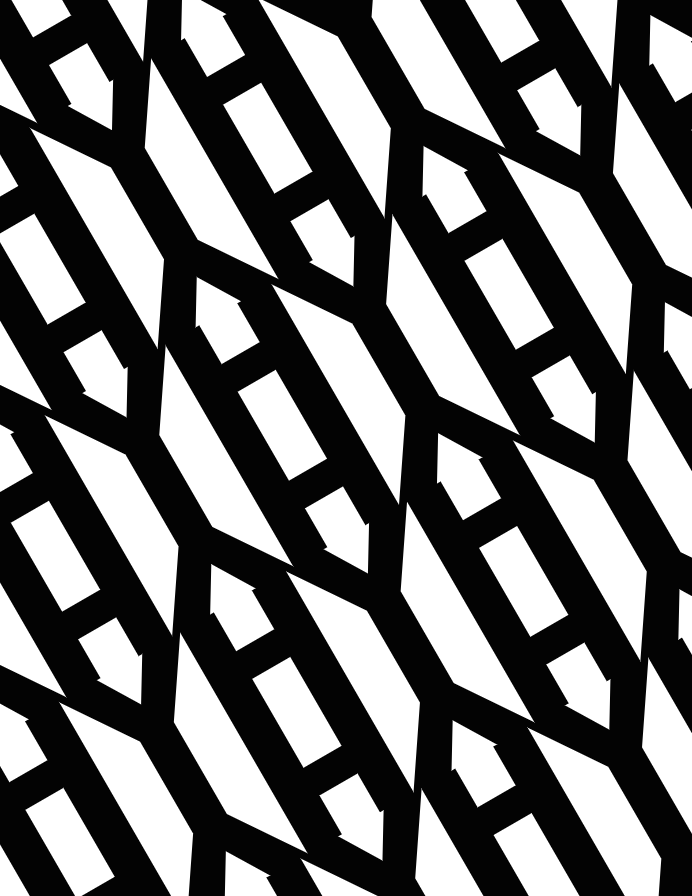
A WebGL 1 fragment shader for this pattern:

```glsl
precision highp float;

uniform vec2 u_resolution;

// Signed distance to a box
float box(vec2 p, vec2 halfSize) {
  vec2 d = abs(p) - halfSize;
  return max(d.x, d.y);
}

// Signed distance to the half-plane behind a sloped edge through a corner
float slopedEdge(vec2 p, vec2 corner, float slope) {
  return dot(p - corner, normalize(vec2(slope, 1.0)));
}

// One motif, mirrored about both of its axes
float motif(vec2 p) {
  p = abs(p);

  // Side blade: a trapezoid, longer towards the middle
  float blade = max(0.2336 - p.x, p.x - 0.4256);
  blade = max(blade, slopedEdge(p, vec2(0.4256, 0.2025), 1.478));

  // Central bar
  float bar = box(p, vec2(0.0839, 0.196));

  // Arrow: a short stem with a slightly wider pointed head
  float stem = box(p - vec2(0.0, 0.409), vec2(0.0839, 0.091));
  float head = max(0.489 - p.y, slopedEdge(p, vec2(0.0, 0.6535), 1.645));

  return min(min(blade, bar), min(stem, head));
}

// Repeat the motif on a rectangular lattice
float lattice(vec2 p, vec2 period) {
  return motif(p - period * floor(p / period + 0.5));
}

void main() {
  // Units of one column, turned so the bars run along y
  float columns = 3.421;
  vec2 p = (gl_FragCoord.xy / u_resolution.y - vec2(0.3151, 0.5254)) * columns;
  p = vec2(0.866 * p.x + 0.5 * p.y, 0.866 * p.y - 0.5 * p.x);

  // Two interleaved lattices make the half-step stagger
  vec2 period = vec2(1.0, 1.9542);
  float d = min(lattice(p, period), lattice(p - 0.5 * period, period));

  // Smooth the edges over one pixel
  float white = clamp(0.5 - d * u_resolution.y / columns, 0.0, 1.0);
  gl_FragColor = vec4(mix(vec3(0.01), vec3(1.0), white), 1.0);
}
```
